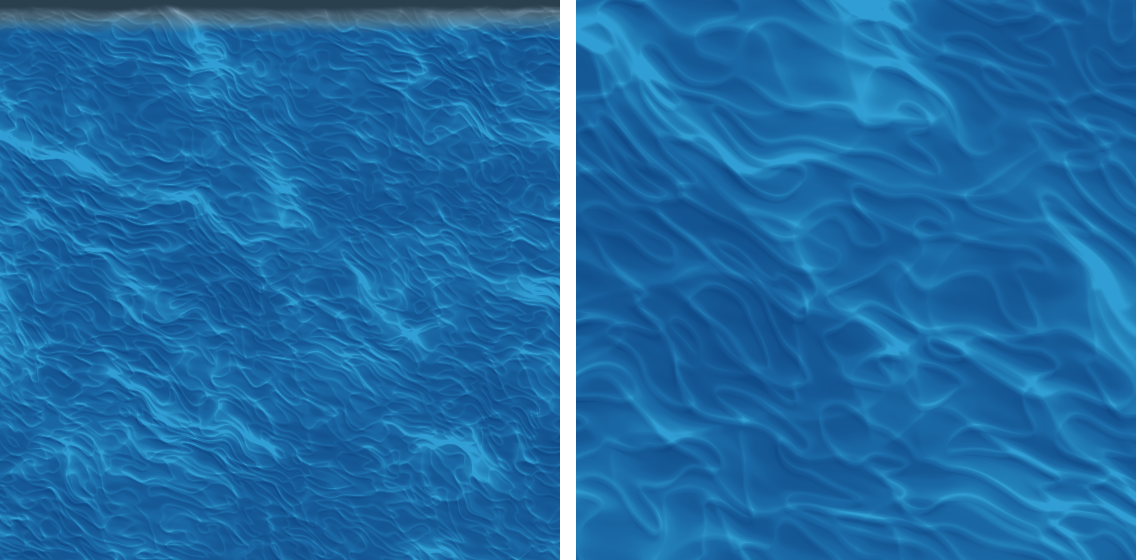
Left: the whole. Right: its middle third, enlarged.
Reproduce this texture procedurally as a three.js fragment shader.

```glsl
// Wind-streaked blue sea from above, with slanting crests and a grey haze band on top.
varying vec2 vUv;

// Water colours, from trough to crest
const vec3 TROUGH = vec3(0.06, 0.30, 0.54);
const vec3 DEEP   = vec3(0.08, 0.345, 0.585);
const vec3 BODY   = vec3(0.10, 0.41, 0.65);
const vec3 SLOPE  = vec3(0.13, 0.49, 0.71);
const vec3 CREST  = vec3(0.19, 0.62, 0.83);

// Haze band colours
const vec3 HAZE_DARK = vec3(0.17, 0.25, 0.31);
const vec3 HAZE_GREY = vec3(0.29, 0.40, 0.47);
const vec3 HAZE_BLUE = vec3(0.28, 0.48, 0.60);

const float WAVE_ANGLE   = 0.47;            // downward slant of the crests
const vec2  WAVE_SCALE   = vec2(2.7, 6.2);  // cells along and across a crest
const vec2  CHOP_SCALE   = vec2(30.0, 66.0);
const float WARP         = 0.045;
const float CREST_GAIN   = 1.35;
const float RELIEF_GAIN  = 1.6;
const vec2  RELIEF_STEP  = vec2(0.0015, 0.004);
const float SWELL_GAIN   = 0.22;
const float BASE_LIGHT   = 0.05;

mat2 rotation(float a) {
  float c = cos(a), s = sin(a);
  return mat2(c, s, -s, c);
}

vec2 gradientAt(vec2 cell) {
  float a = 6.2832 * fract(sin(dot(cell, vec2(127.1, 311.7))) * 43758.5);
  return vec2(cos(a), sin(a));
}

// Gradient noise, roughly -0.7 to 0.7
float noise(vec2 p) {
  vec2 i = floor(p), f = fract(p);
  vec2 u = f * f * f * (f * (f * 6.0 - 15.0) + 10.0);
  vec2 e = vec2(1.0, 0.0);
  float low  = mix(dot(gradientAt(i), f),
                   dot(gradientAt(i + e), f - e), u.x);
  float high = mix(dot(gradientAt(i + e.yx), f - e.yx),
                   dot(gradientAt(i + 1.0), f - 1.0), u.x);
  return mix(low, high, u.y);
}

// Thin ridge along the zero line of the noise
float ridge(vec2 p) {
  return pow(max(1.0 - 2.0 * abs(noise(p)), 0.0), 4.5);
}

// Broken crests, with finer ripples gathering around the larger ones
float waveHeight(vec2 p) {
  vec2 bend = vec2(noise(p * 5.0 + 3.7), noise(p * 6.0 + 19.3));
  bend += 0.4 * vec2(noise(p * 17.0 + 7.1), noise(p * 19.0 + 31.9));
  vec2 q = rotation(WAVE_ANGLE) * (p + WARP * bend) * WAVE_SCALE;
  float gather = smoothstep(-0.3, 0.3, noise(p * vec2(4.0, 5.0) + 41.3));
  float amplitude = 0.5;
  float height = 0.0;
  for (int i = 0; i < 4; i++) {
    float r = ridge(q + 11.7);
    height += amplitude * gather * r;
    gather = clamp(0.3 + 0.5 * gather + 0.6 * r * gather, 0.0, 1.0);
    amplitude *= 0.72;
    q = rotation(-0.12) * q * 2.03 + 5.3;
  }
  float chop = noise(rotation(0.25) * p * CHOP_SCALE);
  return height + 0.09 * chop;
}

vec3 waterColour(float light) {
  vec3 c = mix(TROUGH, DEEP, smoothstep(-0.2, 0.06, light));
  c = mix(c, BODY, smoothstep(0.04, 0.34, light));
  c = mix(c, SLOPE, smoothstep(0.32, 0.64, light));
  return mix(c, CREST, smoothstep(0.60, 1.10, light));
}

void main() {
  // Light the water: bright crests, upper slopes lit, lower slopes shaded
  float height = waveHeight(vUv);
  float relief = height - waveHeight(vUv + RELIEF_STEP);
  float swell = noise(rotation(WAVE_ANGLE) * vUv * vec2(3.0, 5.0) + 8.4);
  float light = BASE_LIGHT + CREST_GAIN * height
              + RELIEF_GAIN * relief + SWELL_GAIN * swell;
  vec3 colour = waterColour(light);

  // Haze band, ruffled by the water beneath it
  float y = vUv.y + 0.006 * noise(vUv * vec2(14.0, 40.0)) - 0.008 * height;
  vec3 haze = mix(HAZE_BLUE, HAZE_GREY, smoothstep(0.955, 0.974, y));
  haze = mix(haze, HAZE_DARK, smoothstep(0.972, 0.987, y));
  haze += 0.12 * (light - 0.25) * (1.0 - smoothstep(0.970, 0.985, y));
  colour = mix(colour, haze, smoothstep(0.936, 0.962, y));

  gl_FragColor = vec4(colour, 1.0);
}
```
